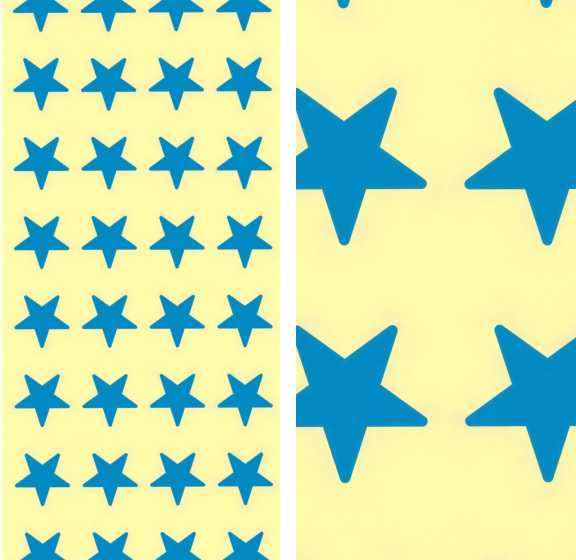
Left, the full canvas; right, a detail of the centre.
This pattern is drawn by a WebGL 1 fragment shader. Its source:

```glsl
precision highp float;

// A sheet of blue rounded stars, points down, in four columns on pale yellow paper.
// A slightly tilted grid repeats one star distance function; layered sines and
// cellular noise add the faint smudges around the stars and the paper grain.

uniform vec2 u_resolution;

const vec3 PAPER = vec3(1.0, 0.992, 0.665);
const vec3 SMUDGE = vec3(0.955, 0.915, 0.71);
const vec3 MARGIN = vec3(1.0, 0.995, 0.86);
const vec3 BLUE = vec3(0.01, 0.54, 0.76);
const vec3 BLUE_RIM = vec3(0.08, 0.56, 0.72);

// Lengths are in canvas widths.
const vec2 PITCH = vec2(0.2417, 0.2823);
const vec2 FIRST_STAR = vec2(0.1466, 1.7076);
const float LAST_COLUMN = 3.0;
const float TILT = 0.0037;
const float STAR_RADIUS = 0.0969;
const float CORNER_RADIUS = 0.0063;

vec2 hash2(vec2 p) {
  vec2 q = vec2(dot(p, vec2(127.1, 311.7)), dot(p, vec2(269.5, 183.3)));
  return fract(sin(q) * 43758.5);
}

// Distance to the nearest scattered point, one point per unit cell.
float cellular(vec2 p) {
  vec2 cell = floor(p);
  float nearest = 2.0;
  for (int y = -1; y <= 1; y++) {
    for (int x = -1; x <= 1; x++) {
      vec2 c = cell + vec2(float(x), float(y));
      nearest = min(nearest, length(c + hash2(c) - p));
    }
  }
  return nearest;
}

// Smooth mottling, roughly -1 to 1.
float layeredSines(vec2 p) {
  float sum = 0.0;
  float weight = 0.5;
  for (int i = 0; i < 4; i++) {
    sum += weight * sin(p.x + 1.7 * sin(p.y)) * cos(p.y - 1.3 * sin(p.x));
    p = mat2(1.5, 1.1, -1.1, 1.5) * p + 2.3;
    weight *= 0.6;
  }
  return sum;
}

// Signed distance to a five-pointed star with one tip pointing down.
float starDistance(vec2 p, float radius, float corner) {
  const float SECTOR = 1.256637;
  const float INNER_RATIO = 0.382;
  float angle = mod(atan(p.x, -p.y) + 0.5 * SECTOR, SECTOR) - 0.5 * SECTOR;
  vec2 folded = length(p) * vec2(sin(abs(angle)), cos(angle));
  vec2 tip = vec2(0.0, radius);
  vec2 notch = INNER_RATIO * radius * vec2(sin(0.5 * SECTOR), cos(0.5 * SECTOR));
  vec2 edge = notch - tip;
  vec2 q = folded - tip;
  float along = clamp(dot(q, edge) / dot(edge, edge), 0.0, 1.0);
  float side = sign(q.y * edge.x - q.x * edge.y);
  return length(q - edge * along) * side - corner;
}

vec3 paperColor(vec2 p, float pixel) {
  float grain = cellular(p * 90.0) - 0.5;
  vec3 color = PAPER + 0.008 * grain + 0.005 * layeredSines(p * 9.0);
  float left = 1.0 - smoothstep(0.012 - pixel, 0.012 + pixel, p.x);
  float right = smoothstep(0.992, 1.0, p.x);
  return mix(color, MARGIN, max(left, 0.4 * right));
}

// Uneven grey smudge that fades away from the star outline.
float smudgeAmount(vec2 p, float dist, float strength) {
  float mottle = 0.65 + 0.6 * layeredSines(p * 38.0);
  return clamp(strength * mottle * exp(-max(dist, 0.0) / 0.02), 0.0, 1.0);
}

vec3 inkColor(vec2 p, float dist) {
  float rim = smoothstep(-0.006, 0.0, dist);
  float grain = cellular(p * 130.0) - 0.5;
  return mix(BLUE, BLUE_RIM, rim) + 0.012 * grain;
}

void main() {
  vec2 p = gl_FragCoord.xy / u_resolution.x;
  float pixel = 1.0 / u_resolution.x;

  // Nearest star in the tilted grid.
  vec2 d = p - FIRST_STAR;
  vec2 grid = vec2(d.x + TILT * d.y, d.y - TILT * d.x);
  vec2 id = floor(grid / PITCH + 0.5);
  id.x = clamp(id.x, 0.0, LAST_COLUMN);
  vec2 chance = hash2(id + 17.0);
  vec2 local = grid - id * PITCH + 0.001 * (chance - 0.5);
  float dist = starDistance(local, STAR_RADIUS, CORNER_RADIUS);

  // Paper, smudge, then ink.
  vec3 color = paperColor(p, pixel);
  color = mix(color, SMUDGE, smudgeAmount(p, dist, 0.7 + 0.5 * chance.x));
  float ink = 1.0 - smoothstep(-0.8 * pixel, 0.8 * pixel, dist);
  color = mix(color, inkColor(p, dist), ink);

  gl_FragColor = vec4(clamp(color, 0.0, 1.0), 1.0);
}
```
